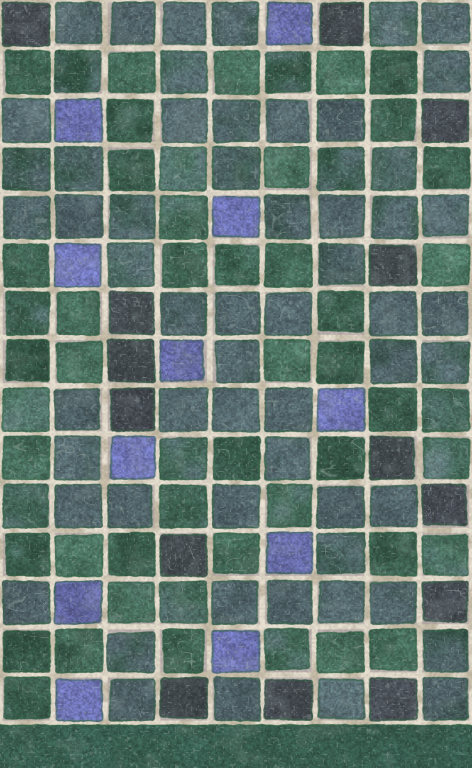
Reproduce this texture procedurally as a WebGL 2 fragment shader.

```glsl
#version 300 es
precision highp float;
// Hand-cut green, slate and violet mosaic tiles in pale grout above a plain green border.
uniform vec2 u_resolution;
out vec4 fragColor;

const float COLUMNS = 9.0;
const float ROWS_IN_VIEW = 15.93;  // full rows plus the border strip
const float TILE_ROWS = 15.0;
const int VIOLET_COUNT = 11;
const float GAP = 0.034;           // grout on each side of a tile, in cells
const float SLIP = 0.07;           // extra gap of a badly cut side
const float TILT = 0.075;          // slope of the cut sides
const float CORNER = 0.06;
const float GRAIN = 0.24;

const vec3 DEEP_GREEN = vec3(0.20, 0.33, 0.27);
const vec3 FERN = vec3(0.30, 0.46, 0.39);
const vec3 SLATE = vec3(0.33, 0.40, 0.43);
const vec3 PLUM = vec3(0.27, 0.28, 0.31);
const vec3 VIOLET = vec3(0.42, 0.44, 0.69);
const vec3 BORDER = vec3(0.23, 0.39, 0.34);
const vec3 RIM_GREEN = vec3(0.20, 0.40, 0.27);
const vec3 DUST = vec3(0.62, 0.68, 0.66);
const vec3 CREAM = vec3(0.87, 0.84, 0.78);
const vec3 STAIN = vec3(0.70, 0.66, 0.57);
const vec3 MAUVE = vec3(0.68, 0.64, 0.64);

vec4 hash4(vec2 p) {
  vec4 h = fract(p.xyxy * vec4(0.1031, 0.1030, 0.0973, 0.1099));
  h += dot(h, h.wzxy + 33.33);
  return fract((h.xxyz + h.yzzw) * h.zywx);
}

float noise(vec2 p) {
  vec2 i = floor(p), f = fract(p);
  f = f * f * (3.0 - 2.0 * f);
  return mix(mix(hash4(i).x, hash4(i + vec2(1, 0)).x, f.x),
             mix(hash4(i + vec2(0, 1)).x, hash4(i + vec2(1, 1)).x, f.x), f.y);
}

// Scatter the violet tiles along a low-discrepancy walk down the wall.
bool isViolet(vec2 id) {
  for (int i = 0; i < VIOLET_COUNT; i++) {
    float k = float(i);
    float row = floor((TILE_ROWS - 1.0) * pow(k / float(VIOLET_COUNT - 1), 0.8) + 0.5);
    float column = 1.0 + floor(6.0 * fract(0.72 + 0.43 * k));
    if (id == vec2(column, row)) return true;
  }
  return false;
}

// Signed distance to a rounded quadrilateral with four uneven sides.
float tileDistance(vec2 q, vec2 id) {
  vec4 slip = hash4(id + 41.0);
  vec4 tilt = (hash4(id + 83.0) - 0.5) * TILT;
  vec4 inset = GAP + SLIP * slip * slip * slip * slip + 0.5 * abs(tilt);
  vec4 side = vec4(q, -q) + tilt * q.yxyx - 0.5 + inset;
  vec2 outer = max(side.xy, side.zw) + CORNER;
  return length(max(outer, 0.0)) + min(max(outer.x, outer.y), 0.0) - CORNER;
}

vec3 tileColor(vec2 id, vec2 p) {
  vec4 h = hash4(id + 7.0);
  float cloud = noise(p * 2.7 + h.xy * 9.0) - 0.5;
  float slateShare = mod(id.y, 2.0) < 0.5 ? 0.70 : 0.22;
  vec3 color = mix(DEEP_GREEN, FERN, clamp(h.x + 0.5 * cloud, 0.0, 1.0));
  color = mix(color, SLATE, smoothstep(-0.25, 0.25, slateShare - h.y + 0.4 * cloud) * 0.9);
  if (h.z > 0.97 - 0.016 * id.x) color = mix(color, PLUM, 0.85);
  if (isViolet(id)) color = VIOLET;
  return color * (0.93 + 0.14 * h.w + 0.14 * cloud);
}

// Fine grain, pale specks, dusty patches and a few thin scratches.
vec3 weather(vec3 color, vec2 p, vec2 id) {
  float grain = 0.6 * noise(p * 31.0) + 0.4 * noise(p * 15.0 + 5.0) - 0.5;
  color *= 1.0 + 2.0 * GRAIN * grain;
  color = mix(color, DUST, 0.32 * smoothstep(0.72, 0.95, noise(p * 23.0 + 60.0)));
  color = mix(color, DUST, 0.14 * smoothstep(0.60, 0.90, noise(p * 3.5 + 20.0)));
  vec4 h = hash4(id + 19.0);
  float ridge = abs(noise(p * vec2(3.0, 5.0) + h.xy * 20.0) - 0.5);
  float scratch = (1.0 - smoothstep(0.0, 0.035, ridge)) * smoothstep(0.5, 0.7, noise(p * 5.0 + 90.0));
  return mix(color, DUST, 0.4 * scratch * step(0.65, h.z));
}

vec3 groutColor(vec2 p, vec2 q) {
  float offLine = 0.5 - max(abs(q.x), abs(q.y));
  vec3 color = mix(CREAM, STAIN, 0.65 * smoothstep(0.45, 0.85, noise(p * 4.0 + 30.0)));
  color = mix(color, MAUVE, 0.8 * smoothstep(0.035, 0.075, offLine));
  return color * (0.94 + 0.12 * noise(p * 24.0));
}

void main() {
  vec2 uv = gl_FragCoord.xy / u_resolution;
  vec2 p = vec2(uv.x * COLUMNS, (1.0 - uv.y) * ROWS_IN_VIEW);
  float pixel = ROWS_IN_VIEW / u_resolution.y;
  vec2 id = floor(p), q = fract(p) - 0.5;

  float d = tileDistance(q, id);
  vec3 glaze;
  if (p.y < TILE_ROWS) {
    glaze = tileColor(id, p);
  } else {
    // Border strip: long slabs with soft clouding and no joints.
    id = vec2(floor(p.x / 5.0), TILE_ROWS);
    d = TILE_ROWS + GAP - p.y;
    glaze = mix(BORDER, DEEP_GREEN, 0.6 * noise(p * 1.6) + 0.3 * hash4(id).x);
  }
  d += (noise(p * 7.0) - 0.5) * 0.022 + (noise(p * 22.0) - 0.5) * 0.014;

  glaze = weather(glaze, p, id);
  float rim = smoothstep(-0.055, -0.005, d) * (0.3 + 0.5 * noise(p * 5.0 + 12.0));
  glaze = mix(glaze, RIM_GREEN, rim);
  float coverage = 1.0 - smoothstep(-0.6 * pixel, 0.6 * pixel + 0.01, d);
  fragColor = vec4(mix(groutColor(p, q), glaze, coverage), 1.0);
}
```
